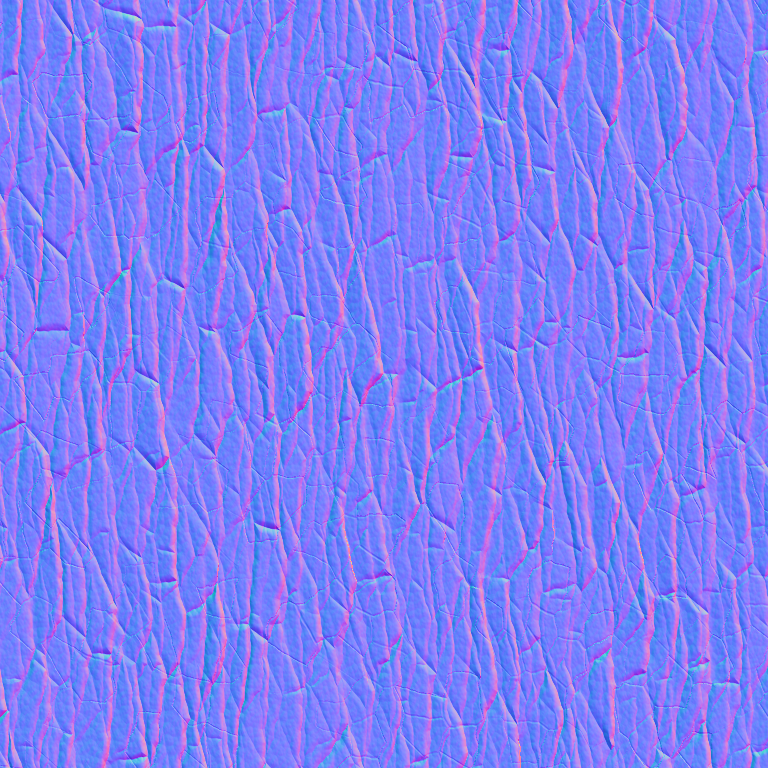
A three.js fragment shader for this texture map:

```glsl
varying vec2 vUv;

const float SAMPLE_STEP = 0.0009;

vec2 hash2(vec2 p) {
  vec2 q = vec2(dot(p, vec2(127.1, 311.7)), dot(p, vec2(269.5, 183.3)));
  return fract(sin(q) * 43758.5453);
}

// Distance to the nearest grain centre, in cell units
float grain(vec2 p, vec2 scale) {
  vec2 g = p * scale;
  vec2 base = floor(g);
  float d = 2.0;
  for (int j = -1; j <= 1; j++) {
    for (int i = -1; i <= 1; i++) {
      vec2 o = vec2(float(i), float(j));
      vec2 r = base + o + hash2(base + o) - g;
      d = min(d, dot(r, r));
    }
  }
  return sqrt(d);
}

// Slow sway of the fibres, with outlines roughened by the grain
vec2 warp(vec2 p, float coarse, float fine) {
  float sway = 0.006 * sin(13.0 * p.y + 3.0 * sin(8.0 * p.x + 2.0 * p.y));
  sway += 0.002 * sin(37.0 * p.y + 19.0 * p.x);
  float lift = 0.003 * sin(43.0 * p.x + 3.0 * sin(11.0 * p.y));
  vec2 rough = vec2(0.0045, -0.004) * coarse + vec2(-0.0016, 0.0016) * fine;
  return p + vec2(sway, lift) + rough;
}

// Stretched cells: x = border distance in canvas units,
// y = sideways offset from the cell centre, zw = random pair of the cell
vec4 cells(vec2 p, vec2 scale) {
  vec2 g = p * scale;
  vec2 base = floor(g);
  vec2 f = g - base;
  vec2 home = vec2(0.0);
  vec2 nearest = vec2(8.0);
  for (int j = -1; j <= 1; j++) {
    for (int i = -1; i <= 1; i++) {
      vec2 o = vec2(float(i), float(j));
      vec2 r = o + hash2(base + o) - f;
      if (dot(r, r) < dot(nearest, nearest)) {
        nearest = r;
        home = o;
      }
    }
  }
  float border = 1.0;
  for (int j = -1; j <= 1; j++) {
    for (int i = -1; i <= 1; i++) {
      vec2 o = home + vec2(float(i), float(j));
      vec2 r = o + hash2(base + o) - f;
      vec2 gap = r - nearest;
      if (dot(gap, gap) > 0.0001) {
        float d = 0.5 * (dot(r, r) - dot(nearest, nearest)) / length(gap * scale);
        border = min(border, d);
      }
    }
  }
  return vec4(border, -nearest.x / scale.x, hash2(base + home + 57.0));
}

// Rounded, slightly tilted plates that meet in sharp creases
float plates(vec2 p, vec2 scale, float rim, float depth, float tilt) {
  vec4 c = cells(p, scale);
  float inward = 1.0 - clamp(c.x / rim, 0.0, 1.0);
  float dome = 1.0 - inward * inward;
  float slope = tilt * (0.6 + 1.6 * (c.z - 0.5));
  return dome * (depth * (0.5 + 0.8 * c.w) + c.y * slope);
}

// Narrow clefts along some of the cell borders
float clefts(vec2 p, vec2 scale, float width) {
  vec4 c = cells(p, scale);
  return (1.0 - smoothstep(0.0, width, c.x)) * smoothstep(0.3, 1.0, c.z);
}

float barkHeight(vec2 p) {
  float coarse = grain(p, vec2(52.0, 36.0));
  float fine = grain(p + 0.7, vec2(125.0, 85.0));
  float dust = grain(p + 1.7, vec2(230.0, 170.0));
  vec2 q = warp(p, coarse, fine);
  float h = plates(q, vec2(27.0, 7.5), 0.0095, 0.0033, 0.16);
  h += plates(q + vec2(0.37, 0.61), vec2(43.0, 11.0), 0.007, 0.0014, 0.1);
  h -= 0.0008 * clefts(q + 3.1, vec2(24.0, 19.0), 0.0025);
  return h - 0.0006 * coarse - 0.0005 * fine - 0.0003 * dust;
}

// Central differences give the surface direction
vec3 surfaceNormal(vec2 p, float e) {
  float dx = barkHeight(p + vec2(e, 0.0)) - barkHeight(p - vec2(e, 0.0));
  float dy = barkHeight(p + vec2(0.0, e)) - barkHeight(p - vec2(0.0, e));
  return normalize(vec3(-dx, -dy, 2.0 * e));
}

void main() {
  vec3 normal = surfaceNormal(vUv, SAMPLE_STEP);
  gl_FragColor = vec4(normal * 0.5 + 0.5, 1.0);
}
```
